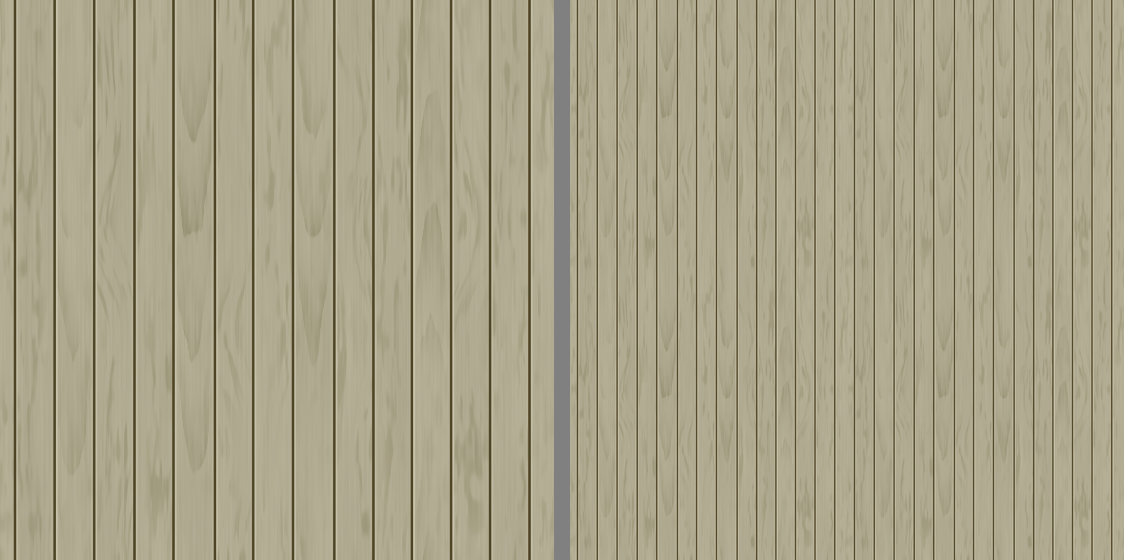
Left: one tile. Right: repeated 2 by 2.
A WebGL 1 fragment shader for this texture:

```glsl
precision highp float;
// Weathered vertical wood planks split by dark grooves with a pale lit edge.
// Each plank gets one of three grains: short flecks, slanted streaks or
// nested arches. All vertical noise wraps, so the pattern tiles.
uniform vec2 u_resolution;

const float PLANKS = 14.0;
const float FIRST_GROOVE = 0.378;     // in plank widths from the left
const float GROOVE_HALF = 0.033;      // in plank widths
const float LIP_WIDTH = 0.046;
const float ARCHES = 5.0;             // arch rings along a plank
const float ARCH_DEPTH = 0.85;
const float GRAIN_STRENGTH = 0.85;
const float STREAK_STRENGTH = 0.040;
const vec3 WOOD = vec3(0.695, 0.672, 0.575);
const vec3 GRAIN = vec3(0.605, 0.580, 0.465);
const vec3 LIP = vec3(0.790, 0.770, 0.675);
const vec3 GROOVE_DARK = vec3(0.300, 0.258, 0.140);
const vec3 GROOVE_SOFT = vec3(0.400, 0.358, 0.235);

float hash(vec2 p) {
  return fract(sin(dot(p, vec2(127.1, 311.7))) * 43758.5);
}

// Value noise that wraps vertically after `rows` cells.
float noise(vec2 p, float rows) {
  vec2 i = floor(p);
  vec2 f = fract(p);
  f = f * f * (3.0 - 2.0 * f);
  float y0 = mod(i.y, rows);
  float y1 = mod(i.y + 1.0, rows);
  float low = mix(hash(vec2(i.x, y0)), hash(vec2(i.x + 1.0, y0)), f.x);
  float high = mix(hash(vec2(i.x, y1)), hash(vec2(i.x + 1.0, y1)), f.x);
  return mix(low, high, f.y);
}

// Noise on one plank: `cells` counts the noise cells across and along it.
float plankNoise(vec2 p, vec2 cells, float seed) {
  return noise(p * cells + vec2(seed * 61.0, 0.0), cells.y);
}

// Groove position with a slight uneven spacing.
float grooveAt(float k) {
  float id = mod(k, PLANKS);
  float swell = sin(3.14159 * id / PLANKS);
  return k + swell * swell * (0.04 + 0.07 * (hash(vec2(id, 5.0)) - 0.5));
}

// Elongated dark dashes, gathered in loose patches.
float flecks(vec2 p, float seed) {
  float dash = 0.6 * plankNoise(p, vec2(9.0, 15.0), seed)
             + 0.4 * plankNoise(p, vec2(17.0, 31.0), seed + 0.3);
  float patches = plankNoise(p, vec2(2.5, 5.0), seed + 0.6);
  return smoothstep(0.47, 0.76, dash) * smoothstep(0.15, 0.75, patches);
}

// Nested arches with a crisp tip that fade along the plank.
float arches(vec2 p, float direction, float seed) {
  float side = p.x - 0.5 + 0.16 * (plankNoise(p, vec2(1.0, 6.0), seed) - 0.5);
  float warp = 0.06 * plankNoise(p, vec2(4.0, 9.0), seed + 0.2)
             + 0.025 * plankNoise(p, vec2(14.0, 16.0), seed + 0.4);
  float ring = fract((direction * p.y - ARCH_DEPTH * side * side + warp) * ARCHES);
  float fade = smoothstep(0.0, 0.05, ring) * (1.0 - ring) * (1.0 - ring);
  float fibres = 0.45 + 0.75 * plankNoise(p, vec2(16.0, 24.0), seed + 0.7);
  float presence = smoothstep(0.2, 0.7, plankNoise(p, vec2(1.5, 4.0), seed + 0.9));
  return fade * fibres * presence * (1.0 - smoothstep(0.28, 0.5, abs(side)));
}

void main() {
  vec2 uv = gl_FragCoord.xy / u_resolution;
  float x = uv.x * PLANKS - FIRST_GROOVE;
  float aa = 0.6 * PLANKS / u_resolution.x;

  // Find the plank and the distances to its two grooves
  float k = floor(x);
  if (x < grooveAt(k)) k -= 1.0;
  else if (x >= grooveAt(k + 1.0)) k += 1.0;
  float fromLeft = x - grooveAt(k);
  float fromRight = grooveAt(k + 1.0) - x;
  float id = mod(k, PLANKS);
  float kind = mod(id, 3.0);
  vec2 p = vec2(fromLeft / (fromLeft + fromRight), uv.y);

  // Grain of this plank
  float grain;
  if (kind > 0.5 && kind < 1.5 && id < 12.0) {
    float direction = id > 9.0 ? -1.0 : 1.0;
    grain = arches(p, direction, id) + 0.3 * flecks(p, id + 20.0);
  } else {
    float slant = kind > 1.5 ? 0.8 : 0.12;
    vec2 bent = p + vec2(slant * plankNoise(p, vec2(0.8, 5.0), id + 40.0), 0.0);
    grain = 0.85 * flecks(bent, id);
  }
  vec3 color = mix(WOOD, GRAIN, clamp(grain * GRAIN_STRENGTH, 0.0, 1.0));

  // Fine fibres, broad shading and a small tone change per plank
  float fibre = 0.6 * plankNoise(p, vec2(26.0, 5.0), id + 60.0)
              + 0.4 * plankNoise(p, vec2(34.0, 22.0), id + 80.0);
  float shade = plankNoise(p, vec2(3.0, 3.0), id + 100.0);
  color += STREAK_STRENGTH * (fibre - 0.5) + 0.025 * (shade - 0.5);
  color += 0.012 * (hash(vec2(id, 9.0)) - 0.5);

  // Pale lip right of the groove, fainter one on its left
  float lipEnd = GROOVE_HALF + LIP_WIDTH;
  float lipRight = 1.0 - smoothstep(lipEnd - aa, lipEnd + aa, fromLeft);
  float lipLeft = 1.0 - smoothstep(lipEnd - aa, lipEnd + aa, fromRight);
  color = mix(color, LIP, lipRight * (0.6 + 0.4 * hash(vec2(id, 3.0))));
  color = mix(color, LIP, 0.4 * lipLeft * hash(vec2(id, 4.0)));

  // Groove, softer on its left side
  float signedDist = fromLeft < fromRight ? fromLeft : -fromRight;
  float depth = smoothstep(-GROOVE_HALF, -0.2 * GROOVE_HALF, signedDist);
  float groove = 1.0 - smoothstep(GROOVE_HALF - aa, GROOVE_HALF + aa, abs(signedDist));
  color = mix(color, mix(GROOVE_SOFT, GROOVE_DARK, depth), groove);

  gl_FragColor = vec4(color, 1.0);
}
```
